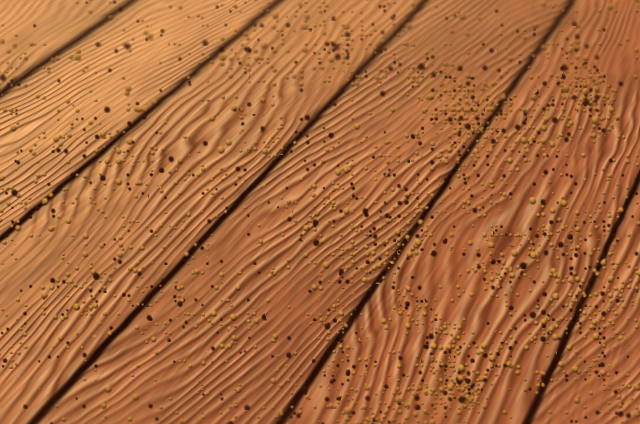
This texture is drawn by a Shadertoy shader. Its source:

```glsl
// Weathered wooden deck boards in perspective, with ridged grain, dark gaps and scattered golden sand.
#define RIDGES 16.0        // grain ridges across one board
#define GAP 0.0062         // half width of the gap between boards
#define RELIEF 0.95        // contrast of the grain
#define SAND 0.75          // amount of sand
#define TAN vec3(0.83, 0.58, 0.35)
#define RUSSET vec3(0.65, 0.36, 0.21)
#define GROOVE vec3(0.36, 0.16, 0.07)
#define RIDGE_LIGHT vec3(0.92, 0.71, 0.49)
#define GAP_DARK vec3(0.13, 0.035, 0.01)
#define GOLD vec3(0.88, 0.61, 0.25)

float hash(vec2 p) {
    p = fract(p * vec2(0.1031, 0.1137));
    p += dot(p, p.yx + 33.33);
    return fract((p.x + p.y) * p.x * 17.3);
}

float noise(vec2 p) {
    vec2 i = floor(p), f = fract(p);
    f = f * f * (3.0 - 2.0 * f);
    return mix(mix(hash(i), hash(i + vec2(1, 0)), f.x),
               mix(hash(i + vec2(0, 1)), hash(i + vec2(1, 1)), f.x), f.y);
}

float fbm(vec2 p) {
    float sum = 0.0, amp = 0.5;
    for (int i = 0; i < 4; i++) {
        sum += amp * noise(p);
        p = p * 2.03 + 7.1;
        amp *= 0.5;
    }
    return sum;
}

// Wood relief in board space: x = dark grooves, y = lit ridge flanks
vec2 grain(vec2 q, float board, float blur) {
    vec2 s = q + vec2(0.0, board * 19.0);
    float skew = 0.9 + 1.9 * cos(3.14159 * board);
    float phase = RIDGES * q.x - skew * q.y
                + 5.0 * noise(s * vec2(1.6, 0.55))
                + 1.3 * noise(s * vec2(6.0, 1.6))
                + 0.35 * noise(s * vec2(18.0, 5.0));
    float wave = 0.5 + 0.5 * sin(6.28318 * phase);
    float lit = 0.5 + 0.5 * sin(6.28318 * phase + 2.3);
    float patchy = smoothstep(0.15, 0.75, noise(s * vec2(5.0, 1.3) + 4.0));
    float sharp = mix(3.5, 1.2, blur);
    return vec2(pow(wave, sharp), pow(lit, sharp)) * mix(0.3, 1.0, patchy);
}

// Where sand gathers: a band across the far boards and a drift at the near right
float sandCover(vec2 p) {
    float band = exp(-pow((p.y - 0.76) / 0.11, 2.0)) * smoothstep(0.35, 1.1, p.x);
    float drift = exp(-dot(p - vec2(1.08, 0.17), p - vec2(1.08, 0.17)) * 9.0);
    float clump = smoothstep(0.36, 0.68, fbm(p * 6.5 + 3.0));
    return SAND * (0.06 + clump * (0.14 + 0.75 * max(band, drift)));
}

void mainImage(out vec4 fragColor, in vec2 fragCoord) {
    vec2 p = fragCoord / iResolution.y;
    float px = 1.0 / iResolution.y;

    // Perspective board space: u counts boards, v runs along them
    float t = 1.0 - p.y;
    float width = 0.346 + 0.238 * t;
    float u = (p.x - 0.3125 + 1.406 * t) / width;
    float v = 5.0 / width;
    float board = floor(u);
    float blur = max(smoothstep(0.42, 0.0, t), 0.6 * smoothstep(0.82, 1.05, t));

    // Board colour: tan at the far left, russet to the right
    float warm = clamp(0.32 * u - 0.3 * p.y + 0.15 * noise(p * 4.0), 0.0, 1.0);
    vec3 col = mix(TAN, RUSSET, warm);
    col *= 0.95 + 0.12 * hash(vec2(board + 9.0, 3.0));
    col *= 0.87 + 0.3 * fbm(vec2(u * 3.0, v * 0.8));

    // Ridged grain and fine fibres
    vec2 relief = grain(vec2(u, v), board, blur) * RELIEF * mix(1.0, 0.3, blur);
    col = mix(col, RIDGE_LIGHT * mix(1.0, 0.85, 0.4 * warm), 0.68 * relief.y);
    col = mix(col, GROOVE, 0.72 * relief.x);
    float fibre = noise(vec2(u * 70.0, v * 5.0)) - 0.5;
    col *= 1.0 + 0.24 * fibre * (1.0 - 0.7 * blur);

    // Gaps between the boards, with a worn light edge
    float slope = 0.238 * u - 1.406;
    float side = (fract(u + 0.5) - 0.5) * width / sqrt(1.0 + slope * slope);
    side += 0.003 * (noise(vec2(v * 9.0, floor(u + 0.5))) - 0.5);
    float soft = px + 0.002 + 0.005 * blur;
    float halfGap = GAP * (0.6 + 0.7 * t);
    float rim = smoothstep(0.008, 0.0, abs(side - halfGap - 0.007));
    col = mix(col, RIDGE_LIGHT, 0.22 * rim);
    col *= 1.0 - 0.35 * smoothstep(0.022, 0.0, abs(side));
    float gap = 1.0 - smoothstep(halfGap - soft, halfGap + soft, abs(side));
    col = mix(col, GAP_DARK, gap * (1.0 - 0.25 * blur));

    // Fine dust, then layers of round grains with shadows beneath
    float cover = sandCover(p);
    col = mix(col, GOLD, 0.3 * cover * noise(p * 90.0));
    for (int i = 0; i < 4; i++) {
        float layer = float(i);
        float cell = 0.011 + 0.0045 * layer;
        vec2 g = p / cell + layer * 31.7;
        vec2 id = floor(g);
        float rnd = hash(id + 5.0);
        vec2 centre = 0.35 + 0.3 * vec2(hash(id + 17.0), hash(id + 43.0));
        vec2 d = fract(g) - centre;
        float r = mix(0.13, 0.29, hash(id + 71.0));
        float edge = px / cell + 0.05 + 0.12 * blur;
        float present = step(rnd, cover * (0.85 - 0.13 * layer)) * (1.0 - 0.45 * blur);
        float shadow = 1.0 - smoothstep(r - edge, r + edge, length(d + vec2(-0.05, 0.12)));
        float body = 1.0 - smoothstep(r - edge, r + edge, length(d));
        vec3 tone = hash(id + 97.0) < 0.25 ? GROOVE * 0.7 : GOLD;
        tone *= 0.85 + 0.9 * clamp(d.y - 0.3 * d.x, -0.3, 0.3);
        col = mix(col, GAP_DARK, 0.75 * shadow * present);
        col = mix(col, tone, body * present);
    }

    fragColor = vec4(clamp(col, 0.0, 1.0), 1.0);
}
```
